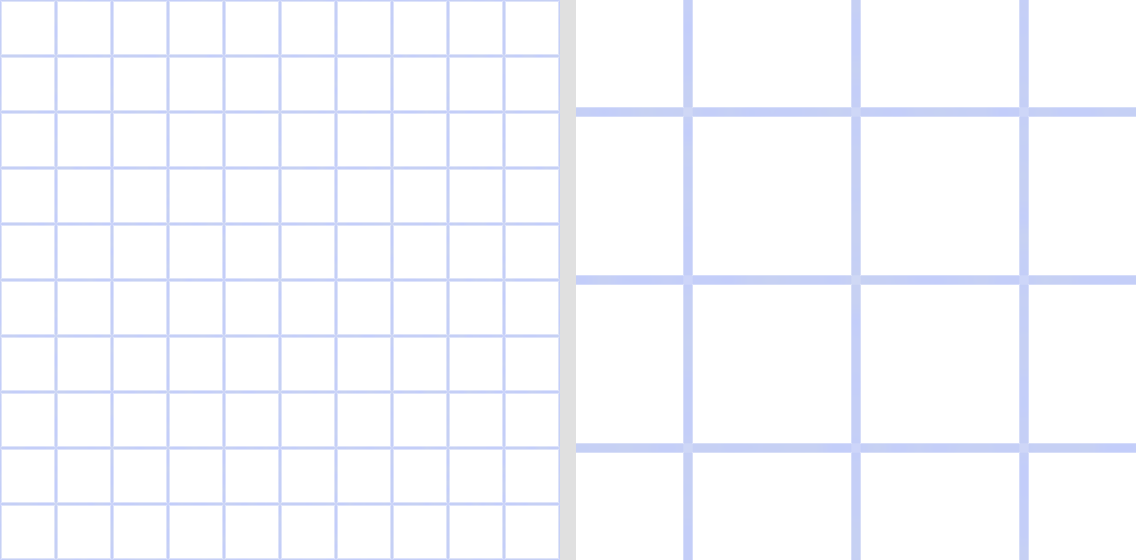
Left: the whole. Right: its middle third, enlarged.
A Shadertoy shader for this pattern:

```glsl
// Squared paper: a ten by ten grid of pale blue rules on white.
// Each rule is centred on a cell border, so half of it lies on each canvas edge;
// wrapping noise shifts the ink tint slightly and crossings are a touch paler.

#define CELLS 10.0
#define LINE_WIDTH 0.056
#define PAPER vec3(1.0, 1.0, 1.0)
#define INK vec3(0.765, 0.805, 0.98)
#define INK_SOFT vec3(0.78, 0.82, 0.95)
#define CROSSING_FADE 0.15
#define TINT_SCALE 80.0

float hash(vec2 p) {
    vec3 q = fract(p.xyx * 0.1031);
    q += dot(q, q.yzx + 33.33);
    return fract((q.x + q.y) * q.z);
}

// Value noise that repeats after a whole number of lattice steps
float wrappedNoise(vec2 p, float period) {
    vec2 cell = floor(p);
    vec2 f = fract(p);
    f = f * f * (3.0 - 2.0 * f);
    vec2 a = mod(cell, period);
    vec2 b = mod(cell + 1.0, period);
    return mix(mix(hash(a), hash(vec2(b.x, a.y)), f.x),
               mix(hash(vec2(a.x, b.y)), hash(b), f.x), f.y);
}

void mainImage(out vec4 fragColor, in vec2 fragCoord) {
    vec2 uv = fragCoord / iResolution.xy;

    // Distance to the nearest vertical and horizontal rule, in cells
    vec2 toRule = 0.5 - abs(fract(uv * CELLS) - 0.5);
    vec2 pixel = CELLS / iResolution.xy;
    vec2 rule = clamp((0.5 * LINE_WIDTH - toRule) / pixel + 0.5, 0.0, 1.0);

    float coverage = max(rule.x, rule.y);
    float crossing = rule.x * rule.y;

    // Ink tint, paler where two rules meet
    float tint = wrappedNoise(uv * TINT_SCALE, TINT_SCALE);
    vec3 ink = mix(INK, INK_SOFT, tint);
    ink = mix(ink, PAPER, CROSSING_FADE * crossing);

    fragColor = vec4(mix(PAPER, ink, coverage), 1.0);
}
```
